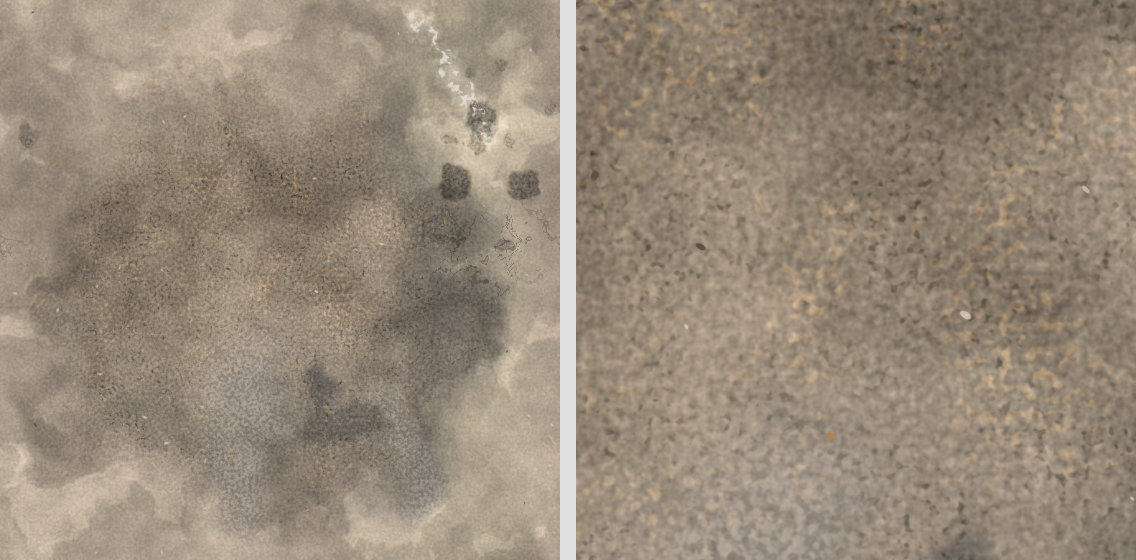
Left: the whole. Right: its middle third, enlarged.
Give the GLSL for this texture, as a Shadertoy shader.

```glsl
// Weathered, stained concrete floor with a dark worn middle, pale scuffs, spots and grit; tiles seamlessly.

// Integer hash of a lattice cell: three values in 0..1
vec3 hash3(vec2 cell, float seed) {
    uvec3 v = uvec3(ivec3(vec3(cell, seed)));
    v = v * 1664525u + 1013904223u;
    v.x += v.y * v.z; v.y += v.z * v.x; v.z += v.x * v.y;
    v ^= v >> 16u;
    v.x += v.y * v.z; v.y += v.z * v.x; v.z += v.x * v.y;
    return vec3(v >> 8u) / 16777216.0;
}

// Slope contribution of one lattice corner
float corner(vec2 cell, vec2 offset, float period, float seed) {
    return dot(hash3(mod(cell, period), seed).xy * 2.0 - 1.0, offset);
}

// Gradient noise around 0.5 that wraps after a whole number of cells
float noise(vec2 uv, float period, float seed) {
    vec2 p = uv * period, i = floor(p), f = p - i;
    vec2 s = f * f * f * (f * (f * 6.0 - 15.0) + 10.0), e = vec2(1.0, 0.0);
    float low = mix(corner(i, f, period, seed), corner(i + e, f - e, period, seed), s.x);
    float high = mix(corner(i + e.yx, f - e.yx, period, seed), corner(i + 1.0, f - 1.0, period, seed), s.x);
    return 0.5 + 0.95 * mix(low, high, s.y);
}

float fbm(vec2 uv, float period, int octaves, float seed) {
    float sum = 0.0, total = 0.0, weight = 1.0;
    for (int i = 0; i < octaves; i++) {
        sum += weight * noise(uv, period, seed + float(i));
        total += weight;
        weight *= 0.55;
        period *= 2.0;
    }
    return sum / total;
}

// Shortest offset from a centre on the wrapping canvas
vec2 wrapOffset(vec2 p, vec2 centre) {
    return fract(p - centre + 0.5) - 0.5;
}

// Soft elliptical stain
float stain(vec2 p, vec2 centre, vec2 radius, float soft) {
    return 1.0 - smoothstep(1.0 - soft, 1.0 + soft, length(wrapOffset(p, centre) / radius));
}

void mainImage(out vec4 fragColor, in vec2 fragCoord) {
    vec2 uv = fragCoord / iResolution.xy;
    float pixel = 1.0 / iResolution.y;

    // Warped coordinates give the stains ragged outlines
    vec2 warp = vec2(fbm(uv, 5.0, 5, 10.0), fbm(uv, 5.0, 5, 20.0)) - 0.5;
    vec2 w = uv + 0.25 * warp;
    vec2 fineWarp = vec2(fbm(uv, 36.0, 3, 30.0), fbm(uv, 36.0, 3, 40.0)) - 0.5;

    float clouds = fbm(w, 4.0, 6, 50.0) - 0.5;
    float mottle = fbm(uv, 20.0, 4, 60.0) - 0.5;
    float grain = fbm(uv, 170.0, 2, 70.0) - 0.5;
    float worn = stain(w, vec2(0.47, 0.46), vec2(0.38, 0.36), 0.28);
    float rightSide = smoothstep(0.1, 0.3, wrapOffset(w, vec2(0.47, 0.5)).x) * smoothstep(0.5, 0.4, abs(uv.x - 0.5));
    float rim = 4.0 * worn * (1.0 - worn) * rightSide;

    // Broad tone: pale surround, dark middle, smudged left side
    float tone = 0.68 + 0.50 * clouds + 0.15 * mottle - 0.15 * worn - 0.06 * rim;
    tone -= 0.12 * stain(w, vec2(0.06, 0.6), vec2(0.06, 0.26), 0.7);
    float scuff = smoothstep(0.54, 0.63, fbm(w + 0.02 * fineWarp, 6.0, 5, 80.0)) * (1.0 - worn);
    tone += 0.09 * scuff;
    tone += grain * mix(0.13, 0.26, worn);

    // Fine pits worn into the middle
    float pits = smoothstep(0.54, 0.82, fbm(uv, 150.0, 2, 90.0)) * smoothstep(0.36, 0.62, fbm(uv, 14.0, 4, 95.0));
    tone -= 0.16 * pits * worn;

    vec3 color = vec3(1.0, 0.917, 0.817) * tone;
    color *= mix(vec3(1.0), vec3(0.985, 1.0, 0.98), rightSide * (1.0 - worn));

    // Thin ochre dust, strongest above the centre
    float dust = smoothstep(0.48, 0.75, fbm(uv, 130.0, 2, 100.0))
               * smoothstep(0.43, 0.62, fbm(uv, 9.0, 4, 105.0)) * worn;
    color += dust * vec3(0.13, 0.085, 0.03);
    color += vec3(0.010, 0.0, -0.012) * stain(w, vec2(0.40, 0.58), vec2(0.3, 0.22), 0.6);

    // Cool grey patches below the centre, pale and finely flecked
    float grey = max(stain(w, vec2(0.43, 0.2), vec2(0.09, 0.17), 0.5),
                     stain(w, vec2(0.71, 0.2), vec2(0.045, 0.12), 0.4));
    float flecks = smoothstep(0.3, 0.7, fbm(uv, 160.0, 2, 110.0) + 0.3 * mottle);
    color = mix(color, vec3(0.62, 0.585, 0.55) * (0.82 + 0.32 * flecks), 0.6 * grey);
    float slate = stain(w, vec2(0.61, 0.26), vec2(0.06, 0.045), 0.5);
    color = mix(color, color * vec3(0.78, 0.80, 0.84), max(slate, 0.6 * rim));

    // Round oily spots gathered at the upper right
    for (int i = 0; i < 14; i++) {
        vec3 h = hash3(vec2(float(i), 3.0), 120.0);
        float size = h.z * h.z;
        vec2 centre = vec2(0.78 + 0.30 * h.x, 0.52 + 0.44 * h.y);
        float spot = stain(uv + 0.035 * fineWarp, centre, vec2(0.85, 1.0) * mix(0.010, 0.034, size), 0.22);
        color *= 1.0 - spot * (0.10 + 0.30 * size + 0.6 * grain);
    }

    // Hairline cracks on the pale right side
    float crack = abs(fbm(w + 0.03 * fineWarp, 12.0, 4, 130.0) - 0.5);
    float crackArea = stain(w, vec2(0.89, 0.57), vec2(0.11, 0.07), 0.5);
    color *= 1.0 - 0.25 * crackArea * (1.0 - smoothstep(0.003, 0.016, crack));

    // Chalky streak with flaking white paint
    vec2 fromStart = wrapOffset(uv + 0.08 * fineWarp + 0.08 * warp, vec2(0.74, 0.97));
    vec2 run = vec2(0.13, -0.20);
    float along = clamp(dot(fromStart, run) / dot(run, run), 0.0, 1.0);
    float streak = length(fromStart - run * along);
    color += 0.12 * (1.0 - smoothstep(0.0, 0.04, streak));
    float flake = smoothstep(0.50, 0.60, fbm(uv, 60.0, 3, 140.0)) * (1.0 - smoothstep(0.004, 0.016, streak));
    color = mix(color, vec3(0.90, 0.88, 0.83), 0.8 * flake);

    // Scattered chips: mostly white, some rust, some dark
    vec2 cell = floor(uv * 26.0);
    vec3 place = hash3(cell, 150.0), kind = hash3(cell, 151.0);
    vec2 offset = (fract(uv * 26.0) - 0.25 - 0.5 * place.xy) / 26.0 + 0.004 * fineWarp;
    vec2 axis = normalize(kind.yz - 0.5);
    offset = vec2(dot(offset, axis), dot(offset, vec2(-axis.y, axis.x)));
    float chipRadius = mix(0.0010, 0.0032, place.x * place.x);
    float chip = 1.0 - smoothstep(-pixel, pixel, length(offset * vec2(0.7, 1.3)) - chipRadius);
    vec3 chipColor = kind.x < 0.6 ? vec3(0.86, 0.82, 0.75) : kind.x < 0.78 ? vec3(0.72, 0.50, 0.25) : vec3(0.28, 0.25, 0.22);
    color = mix(color, chipColor, 0.75 * chip * step(place.z, 0.10));

    fragColor = vec4(clamp(color, 0.0, 1.0), 1.0);
}
```
